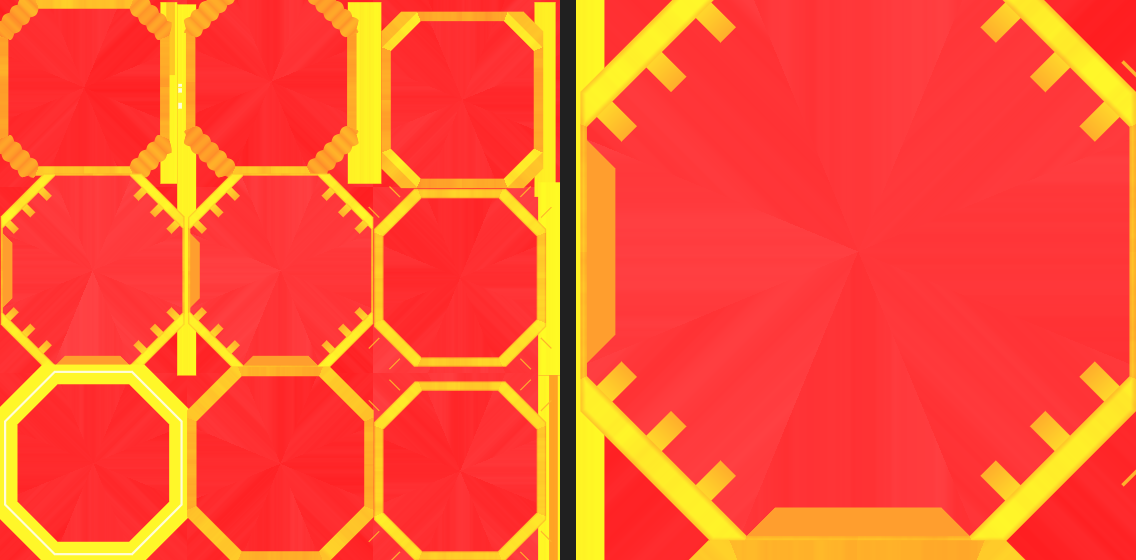
Left, the full canvas; right, a detail of the centre.
This pattern is drawn by a Shadertoy shader. Its source:

```glsl
// Three by three sheet of framed octagons in red, gold and yellow over upright bars.
// Each octagon is a distance function whose eight facets carry straight streaks
// running to the centre; rims vary from ribbed to notched, lined and ticked.

// Hole of each octagon: centre and half size, in 1/768 of the canvas, y down.
const vec4 HOLE[9] = vec4[9](
    vec4(115.5, 120, 104, 108), vec4(372, 112, 104, 116), vec4(634, 137, 98, 108),
    vec4(127, 371, 123, 130), vec4(385, 371, 124, 130), vec4(631, 381, 105, 109),
    vec4(128, 635, 104, 108), vec4(384.5, 636, 115, 120), vec4(631, 646, 105, 110));

// Rim: side width, hole and outer diagonal reach, green level.
const vec4 RIM[9] = vec4[9](
    vec4(13, 170, 205, .65), vec4(13, 165, 200, .65), vec4(13, 165, 205, .65),
    vec4(3, 181, 200, .84), vec4(3, 181, 200, .84), vec4(13, 162, 185, .80),
    vec4(27, 157, 205, .97), vec4(13, 173, 201, .70), vec4(13, 162, 185, .80));

// Upright bars: left, top, right, bottom.
const vec4 BARS[6] = vec4[6](
    vec4(220, 3, 243, 252), vec4(243, 6, 269, 515), vec4(477, 3, 523, 252),
    vec4(733, 3, 762, 270), vec4(738, 250, 768, 515), vec4(738, 515, 768, 768));

float hash(float a, float b) {
    return fract(sin(a * 12.99 + b * 78.23) * 43758.5);
}

// Layered one-dimensional cells with softened borders.
float bands(float x, float seed) {
    float sum = 0.0, weight = 0.5, freq = 0.035;
    for (int i = 0; i < 4; i++) {
        float c = floor(x * freq);
        float s = seed + float(i) * 3.7;
        sum += weight * mix(hash(c, s), hash(c + 1.0, s), smoothstep(0.3, 0.7, fract(x * freq)));
        weight *= 0.55;
        freq *= 2.3;
    }
    return sum;
}

float boxDist(vec2 p, vec2 halfSize) {
    vec2 d = abs(p) - halfSize;
    return max(d.x, d.y);
}

float octagon(vec2 p, vec2 halfSize, float reach) {
    return max(boxDist(p, halfSize), (abs(p.x) + abs(p.y) - reach) * 0.7071);
}

// Red facets, streaked along the normal of each of eight sectors.
vec3 facets(vec2 p, float seed, float lift) {
    float sector = mod(floor(atan(p.y, p.x) / 0.7854 + 0.5), 8.0);
    float a = sector * 0.7854;
    float across = dot(p, vec2(-sin(a), cos(a)));
    float shade = bands(across, seed * 9.0 + sector) + 0.3 * hash(sector, seed);
    float g = 0.10 + lift + 0.09 * shade;
    return vec3(1.0, g, g + 0.01);
}

void mainImage(out vec4 fragColor, in vec2 fragCoord) {
    vec2 q = fragCoord / iResolution.xy * 768.0;
    q.y = 768.0 - q.y;
    float px = 768.0 / min(iResolution.x, iResolution.y);
    #define COVER(d) clamp(0.5 - (d) / px, 0.0, 1.0)

    // Ground, lighter around the ticked octagons
    vec2 cell = floor(q / 256.0);
    float pale = cell.x > 1.5 && cell.y > 0.5 ? 0.06 : 0.0;
    vec3 col = facets(q - (cell + 0.5) * 256.0, cell.x + cell.y * 3.0 + 20.0, pale);

    // Bars with faint upright streaks, worn by a few pale flecks
    for (int i = 0; i < 6; i++) {
        vec4 b = BARS[i];
        float g = 0.90 + 0.10 * bands(q.x * 2.0, float(i) + 50.0);
        if (i == 0) g -= 0.18 * COVER(boxDist(q - vec2(234, 50), vec2(6, 53)));
        if (i == 5) g -= 0.32 * COVER(abs(q.x - 759.0) - 6.0);
        col = mix(col, vec3(1.0, g, 0.14), COVER(boxDist(q - 0.5 * (b.xy + b.zw), 0.5 * (b.zw - b.xy))));
    }
    for (float i = 0.0; i < 3.0; i++) {
        vec2 fleck = vec2(247.0, 117.0 + 7.0 * i * i);
        col = mix(col, vec3(1.0, 0.99, 0.85), COVER(boxDist(q - fleck, vec2(2.5, 2.0 + i))));
    }

    for (int i = 0; i < 9; i++) {
        vec2 p = q - HOLE[i].xy, h = HOLE[i].zw, a = abs(p);
        vec4 rim = RIM[i];
        bool ribbed = i < 2, notched = i == 3 || i == 4, ticked = i == 5 || i == 8;
        float along = (a.x - a.y) * 0.7071, outward = (a.x + a.y) * 0.7071;
        bool diagonal = outward - rim.y * 0.7071 > boxDist(p, h);
        float quadrant = step(0.0, p.x) + 2.0 * step(0.0, p.y);

        // Scalloped ribs swell the diagonals both ways
        float rib = ribbed && diagonal ? abs(sin(along * 0.2)) : 0.0;
        float hole = octagon(p, h, rim.y) + 3.0 * rib;
        float outer = octagon(p, h + rim.x, rim.z) - 3.0 * rib;

        // Rim tone
        float t = diagonal ? along : (a.x - h.x > a.y - h.y ? p.y : p.x);
        float g = rim.w + 0.10 * rib;
        if (diagonal) g += ribbed ? -0.08 : 0.09;
        if (i == 2 && diagonal) g += 0.16 * COVER(hole - 12.0);
        if (ribbed && !diagonal && a.y - h.y > a.x - h.x) g += 0.12;
        if (i != 6) g += 0.14 * (bands(t, quadrant + float(i) * 5.0) - 0.5);
        if (notched || ticked) g -= 0.16 * (1.0 - smoothstep(0.0, 3.0, min(hole, -outer)));
        col = mix(col, vec3(1.0, min(g, 0.97), 0.16), COVER(outer));
        if (i == 6) {
            float line = abs(octagon(p, h + 17.0, 178.0)) - 1.5;
            col = mix(col, vec3(1.0, 0.99, 0.85), COVER(line));
        }

        // Streaked hole, with notches and tapered tabs in two of them
        vec3 inside = facets(p, float(i), notched ? 0.06 : 0.015);
        if (notched) {
            float notch = max(abs(mod(along + 12.0, 32.0) - 16.0) - 5.0, max(112.0 - outward, abs(along) - 45.0));
            inside = mix(inside, vec3(1.0, 0.68 + 0.01 * (outward - 112.0), 0.17), COVER(notch));
            vec2 depth = vec2(p.x + h.x, h.y - p.y);
            vec2 tab = max(depth - 13.0, a.yx - 51.0 + depth);
            inside = mix(inside, vec3(1.0, 0.62, 0.18), COVER(min(tab.x, tab.y)));
        }
        col = mix(col, inside, COVER(hole));

        // Thin ticks beyond the diagonals
        if (ticked) {
            float tick = max(abs(abs(along) - 20.0) - 0.8, abs(outward - 147.0) - 10.0);
            col = mix(col, vec3(1.0, 0.70, 0.17), COVER(tick));
        }
    }
    fragColor = vec4(col, 1.0);
}
```
